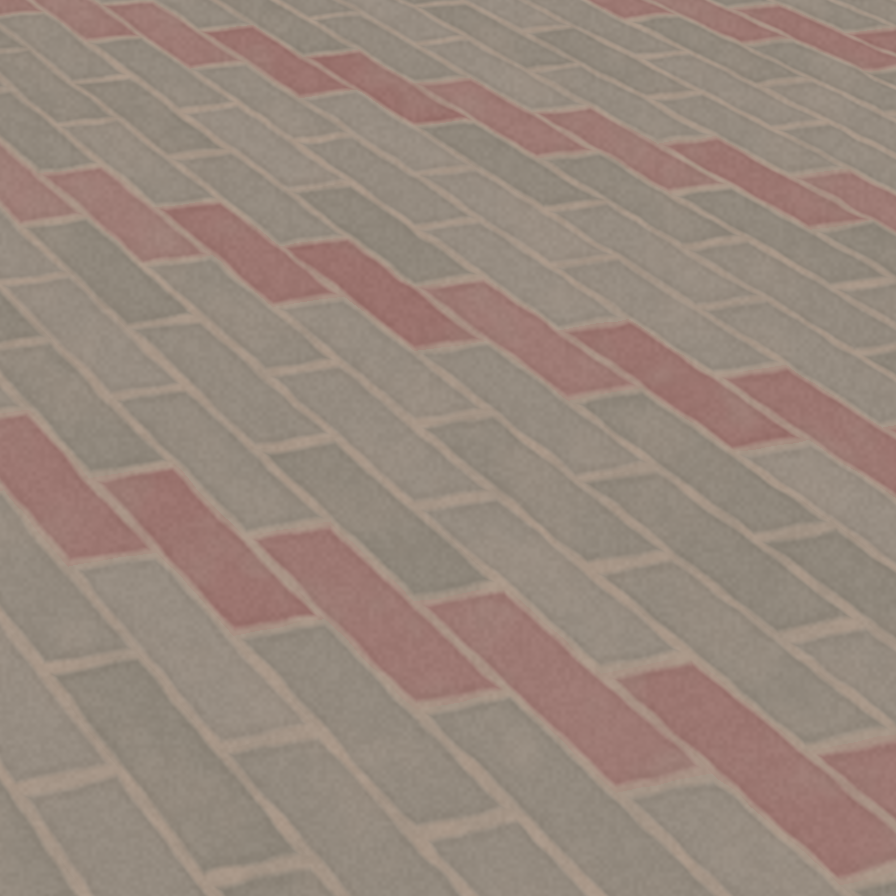
Reproduce this texture procedurally as a WebGL 2 fragment shader.

```glsl
#version 300 es
precision highp float;

uniform vec2 u_resolution;
out vec4 outColor;

const vec3 GREY = vec3(0.578, 0.541, 0.497);
const vec3 RED = vec3(0.612, 0.465, 0.442);
const vec3 MORTAR = vec3(0.672, 0.600, 0.540);
const vec3 DUST = vec3(0.630, 0.575, 0.525);

// Ground plane to canvas: lane step, brick step, starting point.
const mat3 GROUND_TO_CANVAS = mat3(
    0.1241, -0.0642, -0.0328,
    0.1016, -0.1593, -0.0817,
    0.0794, 0.8112, 1.0);
const vec2 BRICK_SIZE = vec2(0.048, 0.100);
const float RED_PERIOD = 4.0;
const float JOINT_HALF_WIDTH = 0.0031;
const float EDGE_SOFTNESS = 0.0026;

float hash(vec2 p) {
    vec3 q = fract(vec3(p.xyx) * 0.1031);
    q += dot(q, q.yzx + 33.33);
    return fract((q.x + q.y) * q.z);
}

float noise(vec2 p) {
    vec2 i = floor(p);
    vec2 f = fract(p);
    f = f * f * (3.0 - 2.0 * f);
    float low = mix(hash(i), hash(i + vec2(1, 0)), f.x);
    float high = mix(hash(i + vec2(0, 1)), hash(i + vec2(1, 1)), f.x);
    return mix(low, high, f.y);
}

float fbm(vec2 p) {
    float sum = 0.0;
    float weight = 0.5;
    for (int i = 0; i < 4; i++) {
        sum += weight * noise(p);
        p = p * 2.03 + 17.1;
        weight *= 0.5;
    }
    return sum;
}

// Brick id in xy, position inside the brick (0 to 1) in zw.
vec4 brickCell(vec2 ground) {
    float lane = floor(ground.x + 0.5);
    float across = ground.x - lane;
    float along = ground.y + 0.5 * across;
    return vec4(lane, floor(along), across + 0.5, fract(along));
}

// Distance to the nearest brick border, in canvas units.
float borderDistance(vec2 local, float scale) {
    vec2 d = (0.5 - abs(local - 0.5)) * BRICK_SIZE * scale;
    float corner = 0.003 * scale;
    vec2 inner = max(corner - d, 0.0);
    return min(corner, min(d.x, d.y)) - max(length(inner) - max(inner.x, inner.y), 0.0)
        + max(min(d.x, d.y) - corner, 0.0);
}

vec3 brickColor(vec2 id, vec2 canvas) {
    bool isRed = mod(id.y, RED_PERIOD) < 0.5;
    float tone = hash(id + 71.0) - 0.5;
    vec3 color = isRed ? RED : GREY;
    color += tone * (isRed ? vec3(0.020, 0.045, 0.040) : vec3(0.038, 0.030, 0.032));
    float wear = smoothstep(0.38, 0.75, fbm(canvas * 16.0 + id * 3.7));
    return mix(color, DUST, wear * (isRed ? 0.28 : 0.38));
}

void main() {
    vec2 canvas = gl_FragCoord.xy / u_resolution;

    // Slight wobble keeps the brick edges from being ruler straight.
    vec2 wobble = vec2(noise(canvas * 45.0), noise(canvas * 45.0 + 31.0)) - 0.5;
    vec3 projected = inverse(GROUND_TO_CANVAS) * vec3(canvas + wobble * 0.003, 1.0);
    float scale = projected.z;
    vec4 cell = brickCell(projected.xy / scale);

    // Bricks and uneven sandy joints.
    vec3 color = brickColor(cell.xy, canvas);
    float border = borderDistance(cell.zw, scale);
    float jointWidth = JOINT_HALF_WIDTH * scale * mix(0.65, 1.25, noise(canvas * 28.0 + 9.0));
    float joint = 1.0 - smoothstep(jointWidth - EDGE_SOFTNESS, jointWidth + EDGE_SOFTNESS, border);
    float sand = mix(0.55, 1.0, noise(canvas * 38.0 + 53.0));
    color = mix(color, MORTAR, joint * sand);

    // Faint shadow along the brick edge, then surface grain.
    float rim = smoothstep(0.0, 0.003, border - jointWidth)
        * (1.0 - smoothstep(0.003, 0.009, border - jointWidth));
    color -= 0.018 * rim;
    color += 0.030 * (noise(canvas * 210.0) - 0.5);
    color += 0.020 * (fbm(canvas * 70.0) - 0.47);

    outColor = vec4(color, 1.0);
}
```
